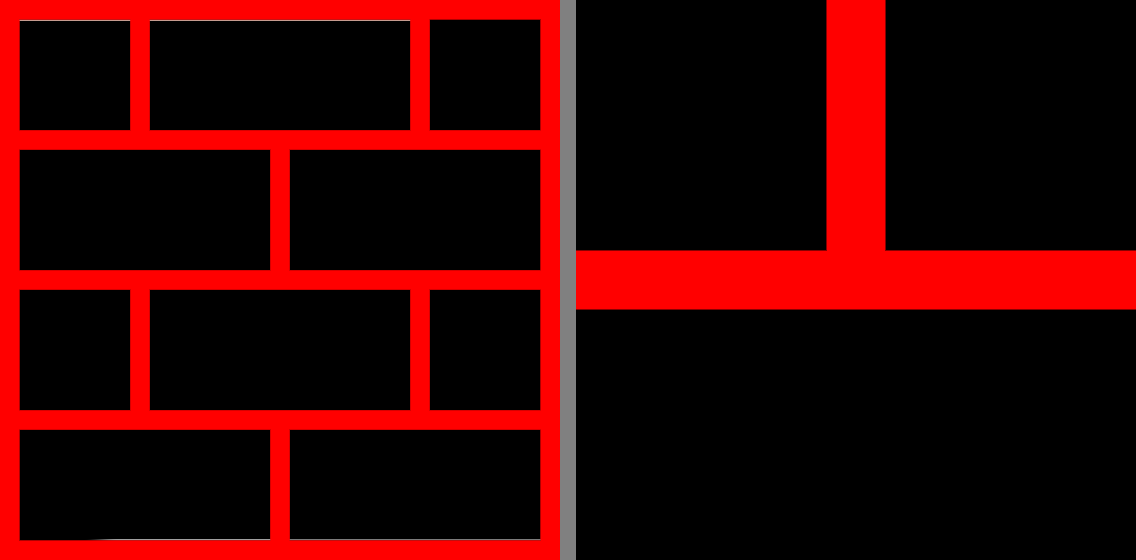
Left: the whole. Right: its middle third, enlarged.
This pattern is drawn by a WebGL 1 fragment shader. Its source:

```glsl
precision highp float;
// Black running-bond bricks in red mortar, with thin pale wear along the outer edges.
uniform vec2 u_resolution;

// Antialiased coverage of the region where the distance is negative.
float coverage(float dist, float pixel) {
  return clamp(0.5 - dist / pixel, 0.0, 1.0);
}

// Distance to the nearest whole multiple of the period.
float lineDistance(float x, float period) {
  return abs(fract(x / period + 0.5) - 0.5) * period;
}

// Distance to the mortar: bed joints, staggered head joints and the frame.
float mortarDistance(vec2 p) {
  float stagger = mod(floor(p.y), 2.0);
  float joint = min(lineDistance(p.y, 1.0), lineDistance(p.x + stagger, 2.0));
  vec2 border = min(p, 4.0 - p);
  return min(joint - 0.0703125, min(border.x, border.y) - 0.140625);
}

// Hairline one 512th of the canvas thick, just inside the frame.
float hairline(float edgeDistance, float pixel) {
  return coverage(abs(edgeDistance - 0.14453) - 0.0039, pixel);
}

void main() {
  // Four courses high, each brick two units long.
  vec2 p = 4.0 * gl_FragCoord.xy / u_resolution;
  float pixel = 4.0 / min(u_resolution.x, u_resolution.y);

  // Worn edges: the top stops before the last brick, the bottom fades in.
  float topWear = hairline(4.0 - p.y, pixel) * step(p.x, 3.0);
  float bottomWear = hairline(p.y, pixel) * smoothstep(0.6, 0.85, p.x);
  vec3 color = vec3(0.0);
  color = mix(color, vec3(1.0, 0.78, 0.72), topWear);
  color = mix(color, vec3(mix(0.8, 0.62, step(2.0, p.x))), bottomWear);

  // Mortar covers the bricks.
  color = mix(color, vec3(1.0, 0.0, 0.0), coverage(mortarDistance(p), pixel));
  gl_FragColor = vec4(color, 1.0);
}
```
